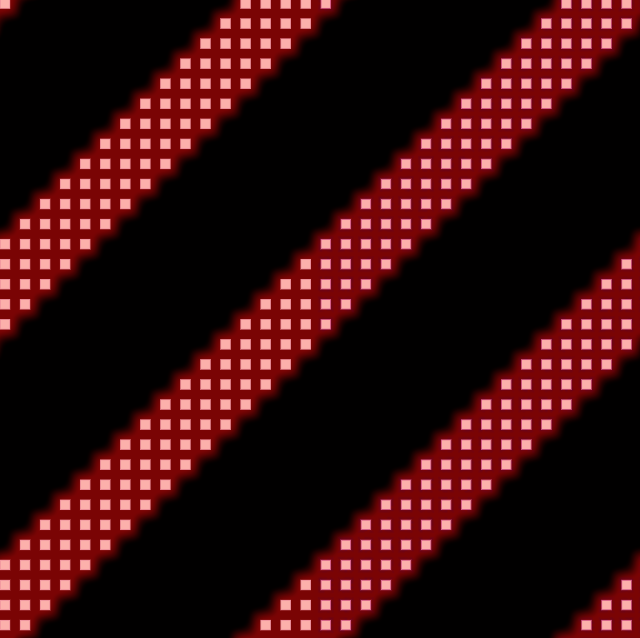
This pattern is drawn by a WebGL 2 fragment shader. Its source:

```glsl
#version 300 es
precision highp float;
// Diagonal bands of small pink squares, each band in a soft dark red glow on black.
uniform vec2 u_resolution;
out vec4 fragColor;

const float PITCH = 0.03133; // dot spacing, in canvas widths
const float PERIOD = 16.0;   // dots from one band to the next

float hash(vec2 p) {
  return fract(sin(dot(p, vec2(127.1, 311.7))) * 43758.5453);
}

float noise(vec2 p) {
  vec2 i = floor(p), f = fract(p);
  f = f * f * (3.0 - 2.0 * f);
  return mix(mix(hash(i), hash(i + vec2(1, 0)), f.x),
             mix(hash(i + vec2(0, 1)), hash(i + vec2(1, 1)), f.x), f.y);
}

void main() {
  // Grid coordinates: whole numbers at dot centres, y counted from the top
  vec2 fromTop = vec2(gl_FragCoord.x, u_resolution.y - gl_FragCoord.y) / u_resolution.x;
  vec2 grid = (fromTop - vec2(0.0078, 0.0055)) / PITCH;
  float pixel = 1.0 / (u_resolution.x * PITCH);

  // Glow along each band, scalloped where the outer dots step
  float across = abs(mod(grid.x + grid.y - 14.0 + 0.5 * PERIOD, PERIOD) - 0.5 * PERIOD);
  float scallop = 0.2 * cos(3.14159 * (grid.x - grid.y));
  float glow = 1.0 - smoothstep(2.05, 3.4, across - scallop);
  vec3 color = mix(vec3(0.005, 0.0, 0.0), vec3(0.48, 0.015, 0.015), glow);

  // Five dots of every sixteen are lit
  vec2 cell = floor(grid + 0.5);
  float lit = step(mod(cell.x + cell.y - 12.0, PERIOD), 4.5);
  vec2 offset = abs(grid - cell);
  float edge = max(offset.x, offset.y) - 0.26;

  // Purple fringe, stronger on the right half
  float fringe = mix(0.35, 1.0, step(15.5, cell.x));
  float haze = (1.0 - smoothstep(0.0, 0.2, edge)) * noise(grid * 8.0);
  color = mix(color, vec3(0.36, 0.0, 0.16), 0.6 * haze * lit * step(15.5, cell.x));

  // Square with a tinted rim
  float rim = smoothstep(-0.07, -0.02, edge) * fringe;
  vec3 dotColor = mix(vec3(0.99, 0.69, 0.67), vec3(0.83, 0.36, 0.53), rim);
  color = mix(color, dotColor, lit * (1.0 - smoothstep(-0.6 * pixel, 0.6 * pixel, edge)));

  fragColor = vec4(color, 1.0);
}
```
